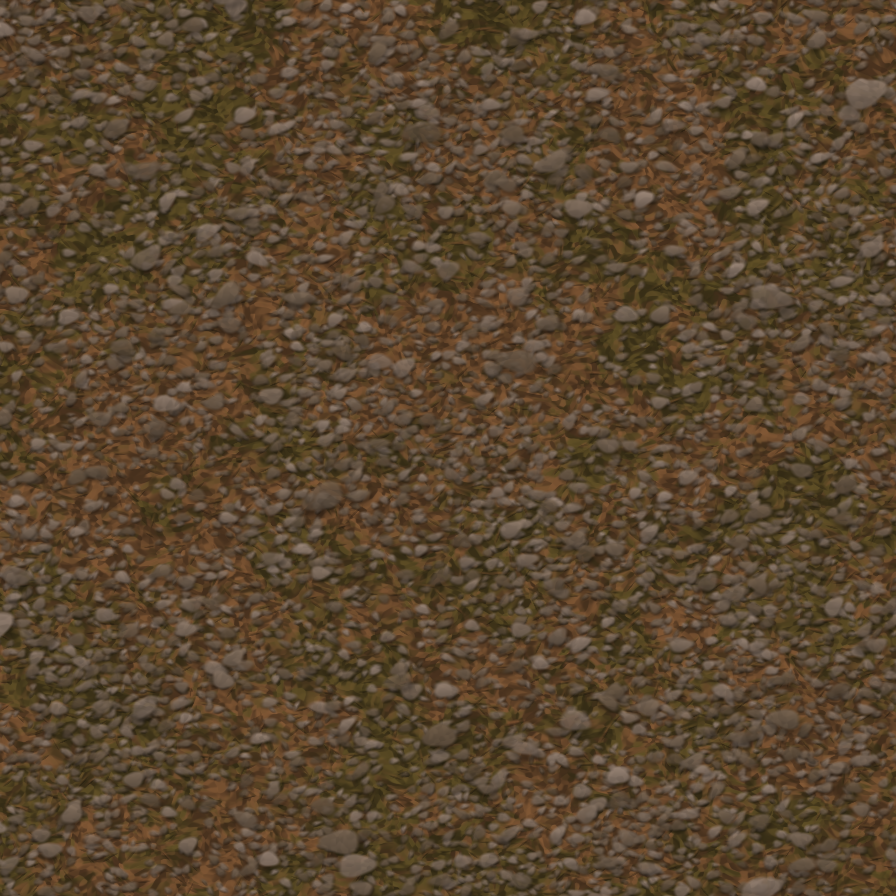
This texture is drawn by a WebGL 2 fragment shader. Its source:

```glsl
#version 300 es
precision highp float;
uniform vec2 u_resolution;
out vec4 fragColor;

vec3 hash3(vec2 p) {
    vec3 q = fract(p.xyx * vec3(0.1031, 0.1030, 0.0973));
    q += dot(q, q.yxz + 33.33);
    return fract((q.xxy + q.yzz) * q.zyx);
}

// Cellular noise whose cells blend softly into each other
vec3 softCells(vec2 p) {
    vec2 id = floor(p);
    vec3 sum = vec3(0.0);
    float total = 0.0;
    for (int y = -1; y <= 1; y++)
    for (int x = -1; x <= 1; x++) {
        vec2 cell = id + vec2(x, y);
        vec2 away = p - cell - hash3(cell + 7.3).xy;
        float weight = exp(-7.0 * dot(away, away));
        sum += weight * hash3(cell + 51.7);
        total += weight;
    }
    return sum / total;
}

// Broad drifts, from -1 to 1
float drift(vec2 p) {
    float a = sin(9.0 * p.x + 2.3 * sin(7.0 * p.y + 1.0));
    float b = sin(17.0 * p.y - 6.0 * p.x + 1.9 * sin(13.0 * p.x + 2.0));
    float c = sin(31.0 * p.x + 23.0 * p.y + 2.0 * sin(27.0 * p.y));
    return 0.4 * a + 0.35 * b + 0.25 * c;
}

// One jittered, tilted oval per grid cell, laid over the base colour
vec3 scatter(vec3 base, vec2 uv, float cells, float density, vec2 slimness,
             float turn, vec3 dull, vec3 pale) {
    vec2 p = uv * cells;
    vec2 id = floor(p);
    float edge = 0.0021 * cells;
    for (int y = 1; y >= -1; y--)
    for (int x = -1; x <= 1; x++) {
        vec2 cell = id + vec2(x, y);
        vec3 place = hash3(cell + cells);
        vec3 shape = hash3(cell + cells * 2.7 + 19.0);
        vec3 look = hash3(cell + cells * 4.1 + 83.0);
        float here = density * (1.0 + 0.5 * drift(cell / cells + 0.3));
        if (place.z > here) continue;

        vec2 q = p - cell - 0.5 - 0.8 * (place.xy - 0.5);
        float angle = 0.15 + turn * (shape.x + look.z - 1.0);
        float c = cos(angle), s = sin(angle);
        mat2 spin = mat2(c, -s, s, c);
        vec2 radius = mix(0.3, 0.56, shape.y) * vec2(1.0, mix(slimness.x, slimness.y, shape.z));

        // Contact shadow below
        vec2 under = spin * (q + vec2(-0.03, 0.12)) / radius;
        base *= 1.0 - 0.27 * smoothstep(1.5, 0.7, length(under));

        // Uneven outline and soft light from above
        vec2 o = spin * q / radius;
        float bump = 0.1 * sin(3.0 * atan(o.y, o.x + 0.0001) + 6.28 * look.x);
        float d = (length(o) - 1.0 + bump) * radius.y;
        float cover = smoothstep(edge, -edge, d) * mix(0.65, 1.0, look.y);
        vec3 tint = mix(dull, pale, look.x);
        tint *= 0.98 + 0.13 * clamp(q.y / radius.y, -1.0, 1.0);
        base = mix(base, tint, cover);
    }
    return base;
}

void main() {
    vec2 uv = gl_FragCoord.xy / u_resolution.y;
    vec2 bent = uv + 0.004 * vec2(sin(71.0 * uv.y + 3.0 * sin(43.0 * uv.x)),
                                  sin(83.0 * uv.x + 2.0 * sin(57.0 * uv.y)));

    // Moss, dry litter and dark soil
    vec3 clumps = softCells(bent * 15.0);
    vec3 litter = softCells(bent * vec2(85.0, 125.0));
    vec3 grit = softCells(bent.yx * vec2(210.0, 170.0) + 9.0);
    float dry = 0.45 * clumps.x + 0.4 * litter.x + 0.15 * grit.x - 0.1 * drift(uv * 0.6 + 1.7);
    vec3 color = mix(vec3(0.29, 0.24, 0.115), vec3(0.39, 0.265, 0.16), smoothstep(0.3, 0.68, dry));
    color *= mix(0.72, 1.22, smoothstep(0.2, 0.8, 0.45 * litter.y + 0.55 * grit.y));

    // Straw and blades
    color = scatter(color, uv, 73.0, 0.3, vec2(0.12, 0.22), 1.7,
                    vec3(0.29, 0.25, 0.11), vec3(0.46, 0.30, 0.18));

    // Pebbles, from fine to coarse
    vec3 dull = vec3(0.37, 0.305, 0.235), pale = vec3(0.53, 0.46, 0.41);
    color = scatter(color, uv, 97.0, 0.46, vec2(0.45, 0.8), 1.3, dull, pale);
    color = scatter(color, uv, 61.0, 0.42, vec2(0.4, 0.75), 1.0, dull, pale);
    color = scatter(color, uv, 41.0, 0.24, vec2(0.4, 0.75), 0.9, dull, pale);
    color = scatter(color, uv, 23.0, 0.05, vec2(0.45, 0.7), 0.8, dull, pale);

    // Fine surface mottling
    color *= 0.93 + 0.14 * grit.z;
    fragColor = vec4(color, 1.0);
}
```
